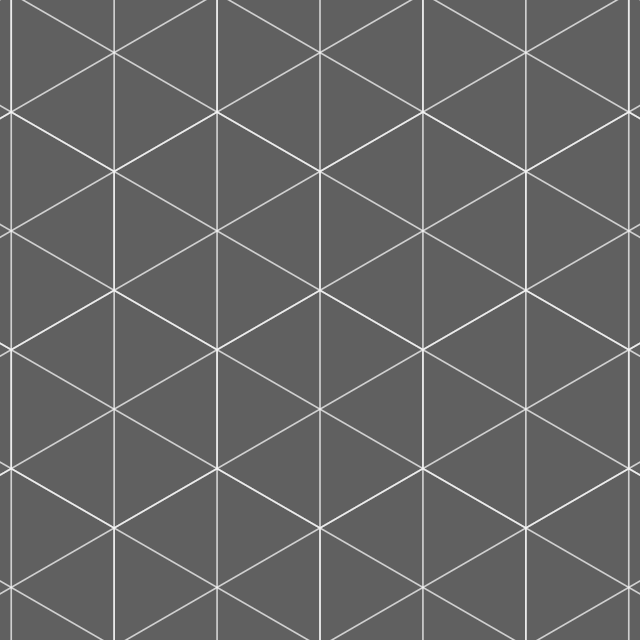
Give the GLSL for this pattern, as a WebGL 2 fragment shader.

```glsl
#version 300 es
precision highp float;

#define HEX_SIDE 0.1857
#define HEX_ORIGIN vec2(0.5, 0.3607)
#define LINE_WIDTH 0.0026
#define LINE_OPACITY 0.75
#define GROUND_COLOR vec3(0.378)
#define LINE_COLOR vec3(0.96)

uniform vec2 u_resolution;
out vec4 fragColor;

const float ROOT3 = 1.7320508;

// Offset from the center of the nearest pointy-top hexagon
vec2 hexLocal(vec2 p) {
    vec2 cell = HEX_SIDE * vec2(ROOT3, 3.0);
    vec2 a = p - cell * round(p / cell);
    vec2 shifted = p - 0.5 * cell;
    vec2 b = shifted - cell * round(shifted / cell);
    return dot(a, a) < dot(b, b) ? a : b;
}

// Opacity of a translucent stroke at a distance from its axis
float stroke(float dist, float pixel) {
    return LINE_OPACITY * clamp(0.5 + (0.5 * LINE_WIDTH - dist) / pixel, 0.0, 1.0);
}

void main() {
    float pixel = 1.0 / min(u_resolution.x, u_resolution.y);
    vec2 q = hexLocal(gl_FragCoord.xy * pixel - HEX_ORIGIN);
    float apothem = 0.5 * ROOT3 * HEX_SIDE;

    // Three line directions, each with a spoke and a pair of outer edges
    float ground = 1.0;
    for (int i = 0; i < 3; i++) {
        float angle = radians(60.0 * float(i));
        float across = abs(dot(q, vec2(cos(angle), sin(angle))));
        float spoke = stroke(across, pixel);
        float edge = stroke(abs(across - apothem), pixel);
        // Neighboring outlines overlap, so an edge is laid twice
        ground *= (1.0 - spoke) * (1.0 - edge) * (1.0 - edge);
    }

    fragColor = vec4(mix(LINE_COLOR, GROUND_COLOR, ground), 1.0);
}
```
